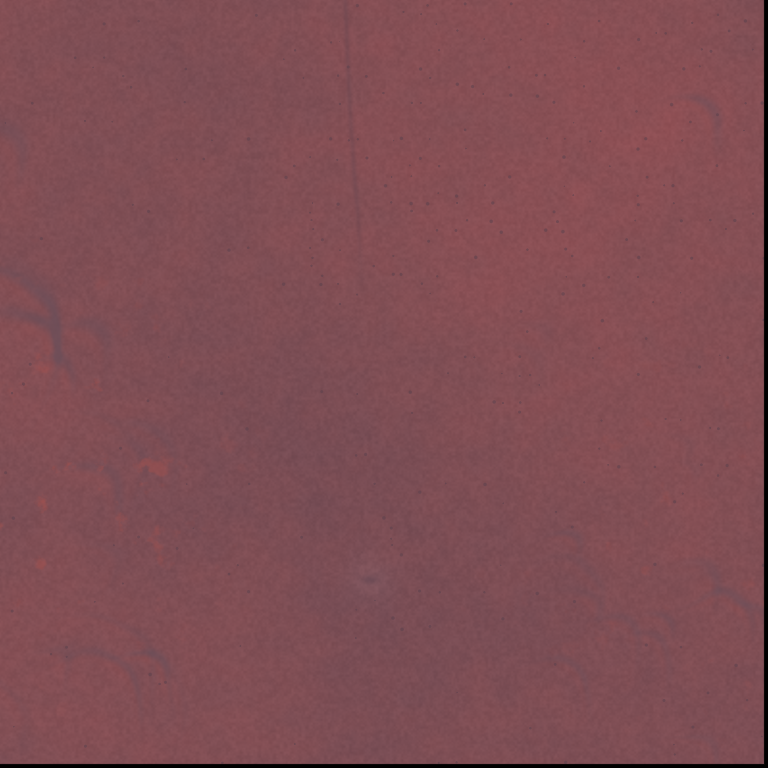
Write a Shadertoy shader that draws this texture.

```glsl
const vec3 DUSKY = vec3(0.455, 0.297, 0.330);
const vec3 ROSE = vec3(0.508, 0.309, 0.331);
const vec3 WARM = vec3(0.562, 0.313, 0.331);
const vec3 SLATE = vec3(0.405, 0.305, 0.350);
const vec3 EMBER = vec3(0.640, 0.315, 0.305);
const vec3 SPECK = vec3(0.360, 0.255, 0.300);
const float BORDER = 0.0052;
const float GRAIN_SCALE = 210.0;
const float GRAIN_AMOUNT = 0.052;
const float FOLD_ANGLE = -0.85;
const int FOLD_COUNT = 34;

float hash(vec2 p) {
    vec3 q = fract(vec3(p.xyx) * 0.1031);
    q += dot(q, q.yzx + 33.33);
    return fract((q.x + q.y) * q.z);
}

float noise(vec2 p) {
    vec2 i = floor(p), f = fract(p);
    f = f * f * (3.0 - 2.0 * f);
    return mix(mix(hash(i), hash(i + vec2(1, 0)), f.x),
               mix(hash(i + vec2(0, 1)), hash(i + vec2(1, 1)), f.x), f.y);
}

float fbm(vec2 p) {
    float sum = 0.0, amp = 0.5;
    for (int i = 0; i < 5; i++) {
        sum += amp * noise(p);
        p = mat2(1.6, 1.2, -1.2, 1.6) * p + 7.3;
        amp *= 0.5;
    }
    return sum;
}

float blob(vec2 p, vec2 center, vec2 radius) {
    vec2 d = (p - center) / radius;
    return exp(-dot(d, d));
}

// Soft tapered stroke: x is the shaded furrow, y the lit ridge beside it
vec2 fold(vec2 p, vec2 center, float angle, float len, float width) {
    vec2 d = p - center;
    float c = cos(angle), s = sin(angle);
    vec2 q = vec2(c * d.x + s * d.y, c * d.y - s * d.x);
    q.y += 0.6 * q.x * q.x / len;
    float taper = exp(-pow(abs(q.x) / len, 3.0));
    float furrow = q.y / width;
    float ridge = (q.y + 1.7 * width) / width;
    return taper * vec2(exp(-furrow * furrow), exp(-ridge * ridge));
}

vec2 folds(vec2 p) {
    vec2 sum = vec2(0.0);
    p += 0.018 * (vec2(noise(p * 18.0), noise(p * 18.0 + 40.0)) - 0.5);
    for (int i = 0; i < FOLD_COUNT; i++) {
        float k = float(i);
        vec2 r = vec2(hash(vec2(k, 3.0)), hash(vec2(k, 17.0)));
        vec2 v = vec2(hash(vec2(k, 29.0)), hash(vec2(k, 41.0)));
        bool left = i % 2 == 0;
        vec2 center = left ? vec2(0.24 * r.x, 0.03 + 0.62 * r.y)
                           : vec2(0.69 + 0.31 * r.x, 0.02 + 0.56 * r.y);
        float len = left ? mix(0.025, 0.075, v.x) : mix(0.015, 0.045, v.x);
        float strength = mix(0.15, 0.65, v.y * v.y);
        sum += strength * fold(p, center, FOLD_ANGLE + 0.5 * (v.y - 0.5),
                               len, mix(0.005, 0.010, r.y));
    }
    // Long crease on the left, isolated ones near the upper corners
    sum += 0.75 * fold(p, vec2(0.055, 0.615), -0.88, 0.085, 0.009);
    sum += 0.50 * fold(p, vec2(0.025, 0.825), -0.95, 0.045, 0.012);
    sum += 0.65 * fold(p, vec2(0.935, 0.865), -0.88, 0.035, 0.009);
    return min(sum, vec2(1.0));
}

// Round dots, one per cell, kept with the given chance
float specks(vec2 p, float scale, float chance) {
    vec2 cell = floor(p * scale), f = fract(p * scale);
    vec2 center = 0.3 + 0.4 * vec2(hash(cell + 5.0), hash(cell + 61.0));
    float radius = mix(0.12, 0.28, hash(cell + 97.0));
    float dotMask = 1.0 - smoothstep(radius * 0.4, radius, length(f - center));
    return dotMask * step(hash(cell + 131.0), chance);
}

void mainImage(out vec4 fragColor, in vec2 fragCoord) {
    vec2 uv = fragCoord / iResolution.xy;

    // Broad tone, clouds and fine grain
    float warmZone = blob(uv, vec2(0.72, 0.82), vec2(0.33, 0.36));
    float tone = 0.43 + 0.38 * warmZone;
    tone -= 0.30 * blob(uv, vec2(0.33, 0.47), vec2(0.15, 0.20));
    tone -= 0.20 * blob(uv, vec2(0.58, 0.20), vec2(0.27, 0.25));
    tone -= 0.10 * blob(uv, vec2(0.22, 0.85), vec2(0.16, 0.14));
    tone += 0.10 * blob(uv, vec2(0.08, 0.25), vec2(0.15, 0.25));
    tone += 0.50 * (fbm(uv * 6.0 + 3.0) - 0.48);
    tone += 0.40 * (fbm(uv * 32.0) - 0.48);
    vec3 color = mix(DUSKY, ROSE, clamp(tone * 2.0, 0.0, 1.0));
    color = mix(color, WARM, clamp(tone * 2.0 - 1.0, 0.0, 1.0));
    float grain = 0.6 * noise(uv * GRAIN_SCALE) + 0.4 * noise(uv * GRAIN_SCALE * 1.9 + 9.0) - 0.5;
    color += GRAIN_AMOUNT * grain * vec3(1.0, 0.75, 0.75);

    // Folds and small glowing flecks
    vec2 f = folds(uv);
    color = mix(color, EMBER, 0.22 * f.y);
    color = mix(color, SLATE, 0.70 * f.x);
    float sides = blob(uv, vec2(0.10, 0.38), vec2(0.16, 0.22))
                + 0.5 * blob(uv, vec2(0.90, 0.30), vec2(0.20, 0.22));
    float fleck = smoothstep(0.65, 0.82, fbm(uv * 38.0 + 21.0));
    color = mix(color, EMBER, 0.75 * fleck * min(sides, 1.0));

    // Dark specks, densest in the warm zone
    color = mix(color, SPECK, 0.55 * specks(uv, 85.0, 0.02 + 0.09 * warmZone));

    // Faint vertical seam and a pale spot with a dark core
    float seamX = 0.447 + 0.055 * (1.0 - uv.y) + 0.004 * noise(vec2(uv.y * 14.0, 2.0));
    float seam = exp(-pow((uv.x - seamX) / 0.0035, 2.0)) * smoothstep(0.58, 0.78, uv.y);
    color = mix(color, SPECK, 0.28 * seam);
    color += 0.035 * blob(uv, vec2(0.482, 0.245), vec2(0.028, 0.030));
    color = mix(color, SPECK, 0.55 * blob(uv, vec2(0.482, 0.245), vec2(0.010, 0.006)));

    // Black margin on the right and bottom
    float edge = min(1.0 - uv.x, uv.y);
    color *= smoothstep(BORDER - 0.001, BORDER + 0.001, edge);
    fragColor = vec4(color, 1.0);
}
```
